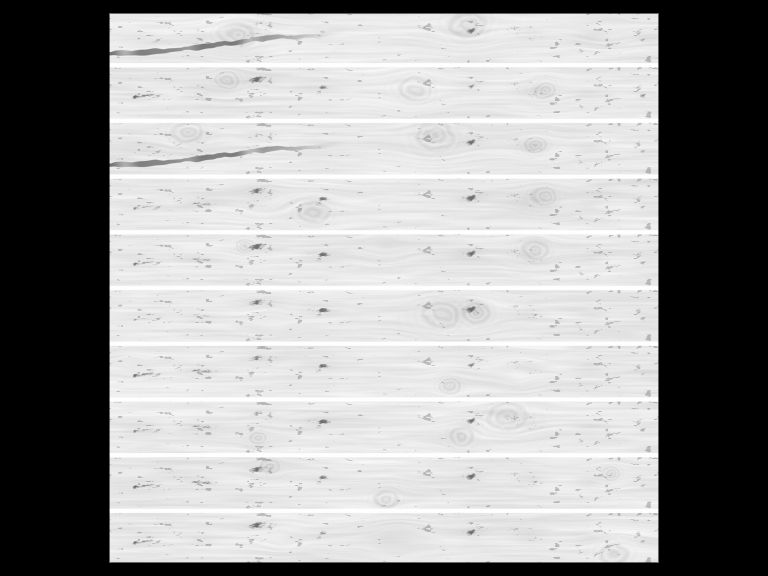
A Shadertoy shader for this texture:

```glsl
const float PANEL_SIDE = 0.953;   // panel size relative to canvas height
const float PLANK_PITCH = 0.1015; // plank spacing relative to the panel
const float GAP_HALF = 0.034;     // half gap relative to the pitch
const vec3 BACKDROP = vec3(0.0);
const vec3 GAP_WHITE = vec3(0.995);
const vec3 WOOD = vec3(0.912, 0.912, 0.913);
const vec3 CRACK = vec3(0.36);

float hash(vec2 p) {
    vec3 q = fract(vec3(p.xyx) * 0.1031);
    q += dot(q, q.yzx + 33.33);
    return fract((q.x + q.y) * q.z);
}

float noise(vec2 p) {
    vec2 i = floor(p), f = fract(p);
    f = f * f * (3.0 - 2.0 * f);
    float low = mix(hash(i), hash(i + vec2(1, 0)), f.x);
    float high = mix(hash(i + vec2(0, 1)), hash(i + vec2(1, 1)), f.x);
    return mix(low, high, f.y);
}

float fbm(vec2 p) {
    float sum = 0.0, amp = 0.533;
    for (int i = 0; i < 4; i++) {
        sum += amp * noise(p);
        p = p * 2.03 + 17.3;
        amp *= 0.5;
    }
    return sum;
}

float bump(vec2 offset, vec2 size) {
    vec2 q = offset / size;
    return exp(-dot(q, q));
}

// Weathered marks: two runs of four, at the same places on every plank
float markMask(vec2 p, float plank) {
    float mask = 0.0;
    for (int k = 0; k < 8; k++) {
        float run = floor(float(k) / 4.0), i = mod(float(k), 4.0);
        float lift = (k == 2) ? 0.2 : 0.0;
        float x = 0.055 + 0.6 * run + 0.11 * i;
        float y = mix(0.46 + 0.04 * i + lift, 0.61 - 0.05 * i, run);
        vec2 size = vec2(mix(0.045, 0.028, run), 0.09 + 0.03 * hash(vec2(k, 4)));
        float strength = 0.8 + 0.25 * hash(vec2(plank, k));
        mask = max(mask, strength * bump(p - vec2(x, y), size));
    }
    return mask;
}

// Long split that climbs from the left end
float longSplit(vec2 p, float px) {
    float y = 0.18 + 0.95 * p.x + 0.16 * (fbm(vec2(p.x * 16.0, 3.0)) - 0.5);
    float width = 0.012 + 0.03 * noise(vec2(p.x * 50.0, 8.0));
    float line = 1.0 - smoothstep(width, width + 1.5 * px, abs(p.y - y));
    return line * (1.0 - smoothstep(0.2, 0.45, p.x)) * (0.35 + 0.5 * noise(vec2(p.x * 35.0, 1.0)));
}

// Shade offset of one knot; r is 1 on its rim
float knotShade(float r, float wobble) {
    float rings = sin(r * 13.0 + wobble * 5.0) * exp(-0.7 * r * r);
    float rim = exp(-pow((r - 0.9) * 5.0, 2.0));
    return -0.028 * rings - 0.055 * rim * wobble - 0.06 * exp(-2.0 * r * r);
}

vec3 plankColor(vec2 p, float plank, float px) {
    float shade = 0.0, grainY = p.y;
    float wobble = fbm(vec2(p.x * 45.0, p.y * 5.0) + plank * 7.0);

    // Knots bend the grain around them
    for (int k = 0; k < 3; k++) {
        vec2 id = vec2(plank + 3.0, float(k) * 5.0 + 1.0);
        vec2 center = vec2((float(k) + hash(id)) / 3.0, 0.15 + 0.7 * hash(id + 40.0));
        float radius = mix(0.1, 0.25, hash(id + 80.0));
        vec2 d = p - center;
        vec2 q = vec2(d.x / PLANK_PITCH / 1.4, d.y) / radius;
        float r = length(q) + 0.35 * (wobble - 0.5);
        grainY -= d.y * 0.8 * exp(-0.3 * dot(q, q));
        shade += knotShade(r, wobble) * step(0.25, hash(id + 120.0));
    }

    // Broad tone, growth lines and fine fibres
    float seed = plank * 13.7;
    float broad = fbm(vec2(p.x * 5.0, grainY * 3.0) + seed);
    float fibre = fbm(vec2(p.x * 9.0, grainY * 24.0) + seed);
    shade += 0.07 * (broad - 0.5) + 0.09 * (fibre - 0.5);
    shade += 0.009 * sin(grainY * 38.0 + broad * 16.0);

    // Cracks, fading where the long split takes their place
    float hasSplit = (plank == 0.0 || plank == 2.0) ? 1.0 : 0.0;
    float fade = 1.0 - 0.25 * hasSplit * (1.0 - smoothstep(0.4, 0.6, p.x));
    float mask = markMask(p, plank) * fade;
    float texture1 = fbm(vec2(p.x * 62.0, p.y * 11.0 - p.x * 12.0));
    float ink = 0.85 * smoothstep(0.44, 0.68, texture1 * mask);
    float fleck = smoothstep(0.7, 0.8, fbm(vec2(p.x * 55.0, p.y * 13.0) + 60.0));
    ink = max(ink, 0.35 * fleck);
    ink = max(ink, hasSplit * longSplit(p, px));
    shade -= 0.035 * mask;
    return mix(WOOD + shade, CRACK, ink);
}

void mainImage(out vec4 fragColor, in vec2 fragCoord) {
    vec2 panel = (fragCoord - 0.5 * iResolution.xy) / (iResolution.y * PANEL_SIDE);
    float panelPx = 1.0 / (iResolution.y * PANEL_SIDE);
    float plankPx = panelPx / PLANK_PITCH;

    // Plank index counts down from the top; a gap lies on the centre line
    float row = panel.y / PLANK_PITCH;
    float plank = 4.0 - floor(row);
    vec2 p = vec2(panel.x + 0.5, fract(row));
    vec3 color = plankColor(p, plank, plankPx);

    float gapDistance = min(p.y, 1.0 - p.y);
    float gap = 1.0 - smoothstep(GAP_HALF - 0.5 * plankPx, GAP_HALF + plankPx, gapDistance);
    color = mix(color, GAP_WHITE, gap);

    float edge = max(abs(panel.x), abs(panel.y)) - 0.5;
    float inside = 1.0 - smoothstep(-0.5 * panelPx, 0.5 * panelPx, edge);
    fragColor = vec4(mix(BACKDROP, color, inside), 1.0);
}
```
